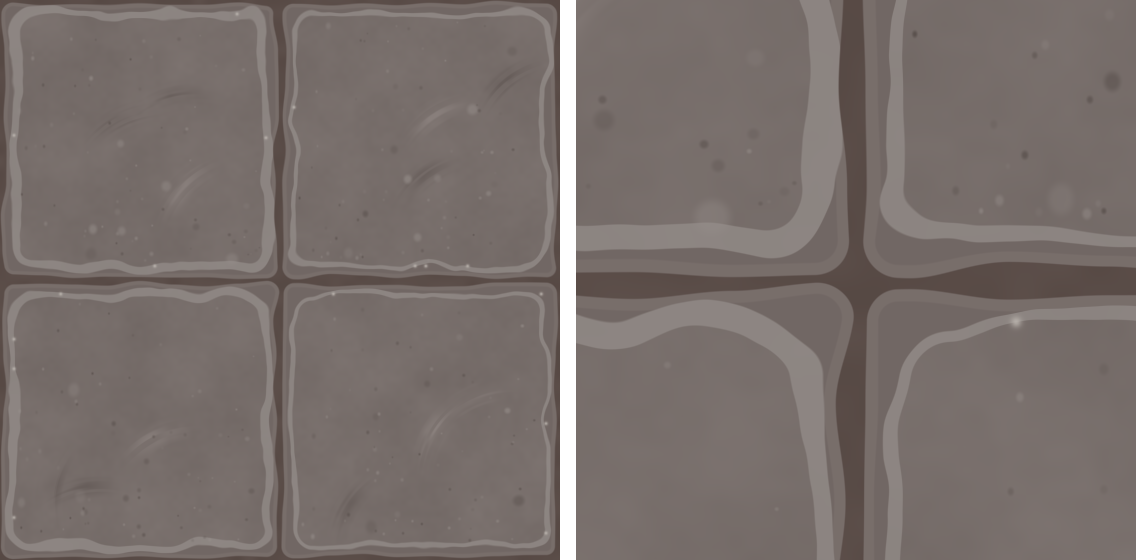
Left: the whole. Right: its middle third, enlarged.
A Shadertoy shader for this texture:

```glsl
const float REPEATS = 2.0;
const float GROUT_INSET = 0.0065;
const float GROUT_WOBBLE = 0.012;
const float TILE_RADIUS = 0.018;
const float RIM_INSET = 0.025;
const float RIM_WOBBLE = 0.021;
const float RIM_RADIUS = 0.032;
const float RIM_THICK = 0.0078;   // half width, left column
const float RIM_THIN = 0.0046;    // half width, right column
const int SPECKS = 70;
const int GLINTS = 4;
const int SCRATCHES = 3;
const vec3 STONE = vec3(0.465, 0.428, 0.415);
const vec3 BEVEL = vec3(0.445, 0.405, 0.392);
const vec3 RIM = vec3(0.550, 0.520, 0.507);
const vec3 GROUT = vec3(0.350, 0.297, 0.278);
const vec3 PIT = vec3(0.310, 0.275, 0.260);
const vec3 CHIP = vec3(0.590, 0.560, 0.545);
const vec3 GLINT = vec3(0.740, 0.715, 0.690);

float hash(vec2 p) {
    return fract(sin(dot(p, vec2(127.1, 311.7))) * 43758.5453);
}

vec2 hash2(vec2 p) {
    return vec2(hash(p), hash(p + 19.7));
}

float noise(vec2 p) {
    vec2 i = floor(p), f = fract(p);
    f = f * f * (3.0 - 2.0 * f);
    return mix(mix(hash(i), hash(i + vec2(1, 0)), f.x),
               mix(hash(i + vec2(0, 1)), hash(i + vec2(1, 1)), f.x), f.y);
}

float fbm(vec2 p) {
    float sum = 0.0, amp = 0.5;
    for (int i = 0; i < 4; i++) {
        sum += amp * noise(p);
        p = p * 2.03 + 7.1;
        amp *= 0.5;
    }
    return sum;
}

float roundBox(vec2 p, float halfSize, float radius) {
    vec2 q = abs(p) - halfSize + radius;
    return length(max(q, 0.0)) + min(max(q.x, q.y), 0.0) - radius;
}

// Curved streaks inside a soft ellipse, returned as a signed shade
float scratches(vec2 p, vec2 seed) {
    float shade = 0.0;
    for (int i = 0; i < SCRATCHES; i++) {
        vec2 key = seed + float(i) * 5.3;
        vec2 q = p - (hash2(key) - 0.5) * 0.32;
        float angle = mix(0.15, 1.5, hash(key + 2.0));
        float c = cos(angle), s = sin(angle);
        q = vec2(c * q.x + s * q.y, c * q.y - s * q.x);
        q.y += 3.0 * q.x * q.x;
        float patchMask = exp(-dot(q * vec2(24, 62), q * vec2(24, 62)));
        float streak = smoothstep(0.25, 0.85, noise(q * vec2(12, 210) + key));
        float tone = hash(key + 4.0) < 0.5 ? -0.045 : 0.055;
        shade += tone * patchMask * (0.3 + streak);
    }
    return shade;
}

// Pits and pale chips, denser toward the lower edge of the tile
vec3 addSpecks(vec3 col, vec2 p, vec2 seed, float px) {
    for (int i = 0; i < SPECKS; i++) {
        vec2 key = seed + vec2(float(i) * 1.37, 3.1);
        vec2 h = hash2(key);
        vec2 center = vec2(h.x - 0.5, pow(h.y, 1.5) - 0.5) * 0.43;
        float size = hash(key + 8.3);
        float radius = mix(0.0012, 0.0035, size) + 0.009 * pow(size, 14.0);
        float dist = length((p - center) * vec2(1.0, mix(0.75, 1.1, h.x)));
        float mask = 1.0 - smoothstep(radius * 0.55 - px, radius * 1.15 + px, dist);
        bool pale = hash(key + 5.9) < 0.55;
        float strength = mix(0.15, 0.75, hash(key + 11.2)) * (pale ? 0.8 : 1.0 - 0.5 * size);
        col = mix(col, pale ? CHIP : PIT, mask * strength);
    }
    return col;
}

void mainImage(out vec4 fragColor, in vec2 fragCoord) {
    vec2 uv = fragCoord / iResolution.xy;
    float px = 1.0 / iResolution.y;
    vec2 id = floor(uv * REPEATS);
    vec2 p = (fract(uv * REPEATS) - 0.5) / REPEATS;
    float halfTile = 0.5 / REPEATS;
    vec2 seed = id * vec2(31.7, 47.3) + 4.0;

    // Wavy outlines of the tile and its inner rim
    float tile = roundBox(p, halfTile - GROUT_INSET, TILE_RADIUS)
               + GROUT_WOBBLE * (noise(p * 17.0 + seed) - 0.5);
    float rim = roundBox(p, halfTile - RIM_INSET, RIM_RADIUS)
              + RIM_WOBBLE * (noise(p * 19.0 + seed + 50.0) - 0.5)
              + 0.003 * (noise(p * 55.0 + seed) - 0.5);
    float rimWidth = mix(RIM_THICK, RIM_THIN, mod(id.x, 2.0))
                   * mix(0.6, 1.4, noise(p * 9.0 + seed + 90.0));

    // Mottled face with scuffs
    float mottle = fbm(p * 13.0 + seed) - 0.47;
    float grain = noise(p * 95.0 + seed) - 0.5;
    vec3 face = STONE + 0.055 * mottle + 0.008 * grain + scratches(p, seed);

    // Bevel, rim and worn specks
    vec3 bevel = BEVEL + 0.025 * smoothstep(-0.007 - px, -0.007 + px, tile);
    vec3 col = mix(face, bevel, smoothstep(-px, px, rim));
    col = mix(col, RIM + 0.02 * mottle, 1.0 - smoothstep(-px, px, abs(rim) - rimWidth));
    col = addSpecks(col, p, seed, px);

    // Glints scattered along the rim
    for (int i = 0; i < GLINTS; i++) {
        vec2 dir = hash2(seed + float(i) * 9.1) - 0.5;
        vec2 center = dir / max(abs(dir.x), abs(dir.y)) * (halfTile - RIM_INSET);
        col = mix(col, GLINT, 0.8 * exp(-pow(length(p - center) / 0.0032, 2.0)));
    }

    // Grout between tiles
    vec3 grout = GROUT + 0.025 * (noise(uv * 45.0) - 0.5);
    col = mix(col, grout, smoothstep(-px, px, tile));
    fragColor = vec4(col, 1.0);
}
```
